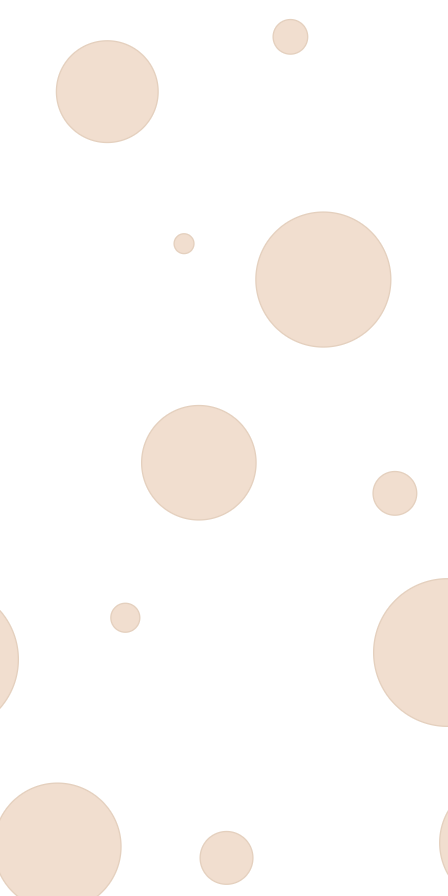
Reproduce this pattern procedurally as a WebGL 1 fragment shader.

```glsl
precision highp float;
uniform vec2 u_resolution;

// Lengths are in canvas widths
#define CELL vec2(0.5, 0.45)
#define TOP_OFFSET 0.105
#define BIG_RADIUS vec2(0.115, 0.175)
#define SMALL_RADIUS vec2(0.022, 0.065)
#define JITTER 0.85
#define ROW_SHIFT 0.44
#define RIM_WIDTH 0.003
#define SEED 17.0
#define PAPER vec3(1.0)
#define DISC vec3(0.945, 0.870, 0.812)
#define RIM vec3(0.895, 0.815, 0.745)

const float GOLDEN = 0.618034;

vec2 hash22(vec2 p) {
    vec3 q = fract(p.xyx * vec3(0.1031, 0.1030, 0.0973));
    q += dot(q, q.yzx + 33.33);
    return fract((q.xx + q.yz) * q.zy);
}

// Large and small discs alternate; golden steps spread the sizes evenly
float discRadius(vec2 cell) {
    float isSmall = mod(cell.x + cell.y, 2.0);
    vec2 range = mix(BIG_RADIUS, SMALL_RADIUS, isSmall);
    return mix(range.x, range.y, fract(cell.y * GOLDEN + 0.42 * isSmall));
}

// Signed distance to the disc of the cell around p
float discDistance(vec2 p) {
    float row = floor(p.y / CELL.y);
    p.x -= ROW_SHIFT * (fract(0.34 + 0.2 * row) - 0.5);
    vec2 cell = vec2(floor(p.x / CELL.x), row);
    float radius = discRadius(cell);

    // Jitter keeps each disc inside its cell, so discs never overlap
    vec2 room = JITTER * (0.5 * CELL - radius);
    vec2 center = (cell + 0.5) * CELL + room * (2.0 * hash22(cell + SEED) - 1.0);
    return length(p - center) - radius;
}

void main() {
    float pixel = 1.0 / u_resolution.x;
    vec2 p = gl_FragCoord.xy * pixel;
    p.y = u_resolution.y * pixel - p.y + TOP_OFFSET;

    float d = discDistance(p);
    float coverage = clamp(0.5 - d / pixel, 0.0, 1.0);
    float rim = clamp(0.5 + (d + RIM_WIDTH) / pixel, 0.0, 1.0);

    gl_FragColor = vec4(mix(PAPER, mix(DISC, RIM, rim), coverage), 1.0);
}
```
